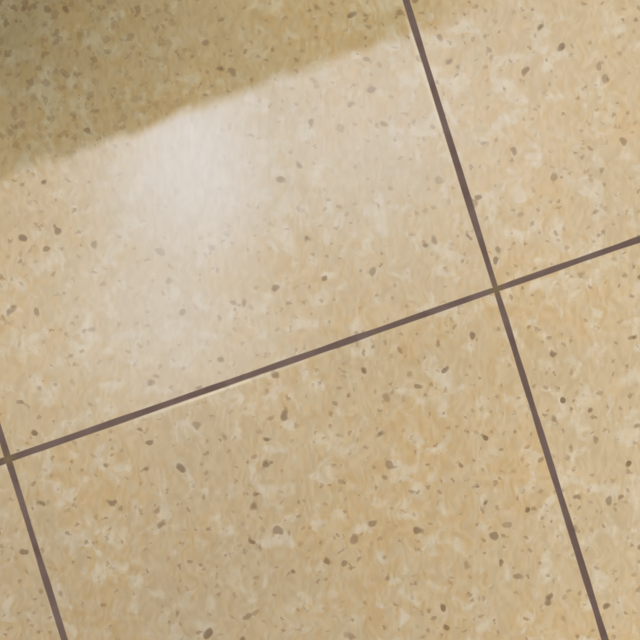
Give the GLSL for this texture, as a WebGL 1 fragment shader.

```glsl
precision highp float;
// Slanted beige stone floor tiles with dark grout, mineral specks and a soft window reflection.

uniform vec2 u_resolution;

const vec2 CORNER = vec2(0.775, 0.548);   // a crossing of the grout lines
const vec2 TILE_U = vec2(0.762, 0.2655);  // tile edge running across
const vec2 TILE_V = vec2(-0.240, 0.771);  // tile edge running up
const float TILE_SIZE = 0.807;

const vec3 SAND = vec3(0.775, 0.690, 0.550);
const vec3 OCHRE = vec3(0.765, 0.630, 0.430);
const vec3 PALE = vec3(0.825, 0.775, 0.685);
const vec3 UMBER = vec3(0.500, 0.390, 0.290);
const vec3 SHEEN = vec3(0.875, 0.850, 0.825);
const vec3 GROUT = vec3(0.415, 0.345, 0.320);

float hash(vec2 p) {
  vec3 q = fract(vec3(p.xyx) * 0.1031);
  q += dot(q, q.yzx + 33.33);
  return fract((q.x + q.y) * q.z);
}

float noise(vec2 p) {
  vec2 i = floor(p);
  vec2 f = fract(p);
  f = f * f * (3.0 - 2.0 * f);
  return mix(mix(hash(i), hash(i + vec2(1.0, 0.0)), f.x),
             mix(hash(i + vec2(0.0, 1.0)), hash(i + 1.0), f.x), f.y);
}

float fbm(vec2 p) {
  float sum = 0.0;
  float gain = 0.5;
  for (int i = 0; i < 4; i++) {
    sum += gain * noise(p);
    p = mat2(1.6, 1.2, -1.2, 1.6) * p + 17.3;
    gain *= 0.5;
  }
  return sum / 0.9375;
}

// Tile coordinates: whole numbers lie on the grout lines.
vec2 toTile(vec2 p) {
  vec2 d = p - CORNER;
  float area = TILE_U.x * TILE_V.y - TILE_U.y * TILE_V.x;
  return vec2(d.x * TILE_V.y - d.y * TILE_V.x, d.y * TILE_U.x - d.x * TILE_U.y) / area;
}

// Coverage of irregular chips, at most one in each cell of a jittered grid.
float specks(vec2 p, float cells, float density, float radius, float pixel) {
  vec2 g = p * cells;
  vec2 home = floor(g);
  float rough = (noise(g * 5.0) - 0.5) * radius * 1.3;
  float cover = 0.0;
  for (int y = -1; y <= 1; y++) {
    for (int x = -1; x <= 1; x++) {
      vec2 id = home + vec2(float(x), float(y));
      vec2 d = g - id - vec2(hash(id + 11.7), hash(id + 47.1));
      float turn = 6.2832 * hash(id + 83.5);
      d = mat2(cos(turn), -sin(turn), sin(turn), cos(turn)) * d * vec2(1.0, 1.5);
      float r = radius * mix(0.45, 1.0, hash(id + 129.3));
      float soft = pixel * cells + radius * 0.25;
      float chip = 1.0 - smoothstep(-soft, soft, length(d) + rough - r);
      cover = max(cover, chip * step(hash(id + 211.9), density) * mix(0.4, 1.0, hash(id + 5.3)));
    }
  }
  return cover;
}

float glow(vec2 p, vec2 center, vec2 radii) {
  vec2 q = (p - center) / radii;
  return exp(-dot(q, q));
}

// Mottled stone: broad clouds, small grains and brushed streaks.
vec3 stone(vec2 p, float tint) {
  float clouds = fbm(p * 7.0 + tint * 9.0);
  vec2 warped = p + 0.012 * vec2(noise(p * 45.0), noise(p * 45.0 + 60.0));
  float grains = fbm(warped * vec2(95.0, 65.0));
  float streaks = noise(warped * vec2(210.0, 100.0) + 30.0);
  vec3 color = mix(SAND, OCHRE, 0.55 * smoothstep(0.42, 0.75, 0.5 * clouds + 0.5 * grains));
  color = mix(color, PALE, 0.65 * smoothstep(0.5, 0.8, fbm(warped * 50.0 + 90.0)));
  return color + 0.05 * (streaks - 0.5) + 0.05 * (clouds - 0.5) + 0.02 * (tint - 0.5);
}

void main() {
  vec2 p = gl_FragCoord.xy / u_resolution;
  float pixel = 1.0 / min(u_resolution.x, u_resolution.y);
  vec2 tile = toTile(p);
  vec3 color = stone(p, hash(floor(tile) + 20.0));

  // Light falloff across the floor
  color *= 1.0 - 0.07 * glow(p, vec2(0.1, 0.0), vec2(0.6, 0.3));
  color *= 1.0 + 0.04 * smoothstep(0.55, 1.0, p.x);

  // Reflection boundary, with shade above it
  float edge = 0.72 + 0.355 * p.x + 0.014 * (noise(p * 28.0) - 0.5);
  float blur = mix(0.026, 0.013, smoothstep(0.0, 0.2, p.x));
  float above = smoothstep(-blur, blur, p.y - edge);
  float shade = above * (1.0 - smoothstep(0.6, 0.76, p.x));
  float corner = glow(p, vec2(0.0, 1.0), vec2(0.27, 0.26));
  color *= mix(vec3(1.0), mix(vec3(0.93, 0.92, 0.86), vec3(0.75, 0.75, 0.69), corner), shade);

  // Mineral specks
  float fine = specks(p, 62.0, 0.34, 0.27, pixel);
  float coarse = specks(p + 3.7, 27.0, 0.24, 0.20, pixel);
  float dense = specks(p + 8.1, 48.0, 0.75, 0.38, pixel) * corner * shade;
  color = mix(color, UMBER, 0.42 * fine);
  color = mix(color, UMBER * 0.85, max(0.65 * coarse, 0.55 * dense));

  // Glossy sheen, weaker on the lower tiles
  float sheen = 0.88 * glow(p, vec2(0.30, 0.75), vec2(0.17, 0.24));
  sheen = max(sheen, 0.50 * glow(p, vec2(0.53, 0.80), vec2(0.34, 0.22)));
  sheen = max(sheen, 0.55 * glow(p, vec2(0.27, 0.53), vec2(0.19, 0.19)));
  sheen *= (1.0 - above) * mix(0.45, 1.0, smoothstep(-0.01, 0.01, tile.y));
  color = mix(color, SHEEN + 0.03 * (noise(p * vec2(190.0, 70.0)) - 0.5), sheen);

  // Grout lines with uneven width and lit rims
  vec2 side = (fract(tile + 0.5) - 0.5) * TILE_SIZE;
  vec2 gap = abs(side);
  float halfWidth = 0.0048 + 0.0014 * (noise(p * 22.0) - 0.5);
  float soft = max(pixel, 0.0016);
  float rim = glow(vec2(side.y, p.x), vec2(-0.0075, 0.34), vec2(0.0025, 0.11));
  rim = max(rim, 0.6 * glow(vec2(side.x, p.y), vec2(-0.0075, 0.87), vec2(0.0025, 0.13)));
  color = mix(color, vec3(0.91, 0.87, 0.78), 0.7 * rim);
  float line = 1.0 - smoothstep(-soft, soft, min(gap.x, gap.y) - halfWidth);
  vec3 joint = GROUT + 0.10 * (fbm(p * 36.0) - 0.5);
  joint = mix(joint, vec3(0.46, 0.39, 0.29), glow(gap, vec2(0.0), vec2(0.011)));
  color = mix(color, joint, 0.94 * line);

  gl_FragColor = vec4(clamp(color, 0.0, 1.0), 1.0);
}
```
